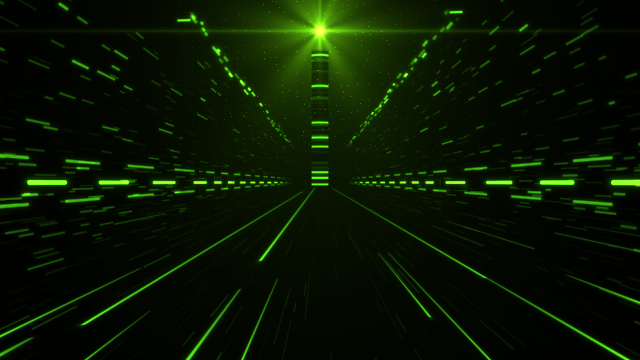
A Shadertoy shader for this background:

```glsl
// Green light streaks rushing out of a vanishing point, under a flare and a banded column.

const float PI = 3.14159265;

// Floor streaks: sideways slope, start and end drop below the horizon, half width
const vec4 LANES[12] = vec4[12](
    vec4(-0.75, 0.02, 0.222, 0.0034), vec4(-0.74, 0.30, 0.53, 0.005),
    vec4(-0.435, 0.273, 0.53, 0.003), vec4(-1.65, 0.03, 0.40, 0.003),
    vec4(-1.31, 0.361, 0.53, 0.0025), vec4(-1.84, 0.435, 0.53, 0.006),
    vec4(-2.06, 0.243, 0.45, 0.003), vec4(1.71, 0.02, 0.27, 0.0022),
    vec4(1.72, 0.273, 0.51, 0.004), vec4(0.81, 0.20, 0.378, 0.0025),
    vec4(0.95, 0.20, 0.51, 0.0025), vec4(2.63, 0.262, 0.36, 0.003));

// Heights of the bright rings on the column
const float RINGS[8] = float[8](-0.012, 0.006, 0.022, 0.093, 0.118, 0.16, 0.262, 0.348);

vec4 hash4(vec2 p) {
    vec4 q = fract(p.xyxy * vec4(0.1031, 0.1030, 0.0973, 0.1099));
    q += dot(q, q.wzxy + 33.33);
    return fract((q.xxyz + q.yzzw) * q.zywx);
}

// Glowing capsule: x runs along it, y across it
float dash(vec2 d, vec2 halfSize) {
    float px = 1.0 / iResolution.y;
    float edge = length(vec2(max(abs(d.x) - halfSize.x + halfSize.y, 0.0), d.y)) - halfSize.y;
    float cover = clamp(0.5 - edge / (1.4 * px), 0.0, 1.0) * min(1.0, 1.6 * halfSize.y / px);
    float glow = exp(-max(edge, 0.0) / (halfSize.y * 1.1 + 0.001));
    return cover + 0.3 * glow * min(1.0, halfSize.y / 0.003);
}

// Random radial dashes in cells of angle and log radius
float scatter(float angle, float r, vec2 freq, float density, float width, float seed) {
    vec2 g = vec2(angle, log(r)) * freq;
    g.y += hash4(vec2(floor(g.x), seed)).x;
    vec4 h = hash4(floor(g) + seed * 17.0);
    vec2 local = fract(g) - 0.5;
    local.x -= (h.y - 0.5) * 0.6;
    vec2 halfSize = vec2((0.12 + 0.28 * h.z) / freq.y, width * (0.4 + h.w)) * r;
    return step(h.x, density) * (0.25 + 0.75 * h.w * h.w) * dash(local.yx / freq.yx * r, halfSize);
}

// Dashed side rows, alternating in phase and packed tighter in the distance
float sideRows(vec2 q) {
    float x = max(abs(q.x), 0.01), sum = 0.0;
    float period = x < 0.335 ? 0.14 : 0.28;
    for (int i = -1; i <= 1; i++) {
        float row = float(i);
        float phase = abs(step(0.0, q.x) - abs(row)) * 0.5;
        float along = (fract(log(x) / period - phase + 0.5) - 0.5) * period * x;
        float width = i == 0 ? 0.0075 : 0.0045;
        float across = q.y - (i == 0 ? -0.004 : row * 0.08 * x);
        vec2 halfSize = vec2(0.26 * period * x, width * x + 0.0008);
        sum += dash(vec2(along, across), halfSize) * (i == 0 ? 1.35 : 0.75);
    }
    return sum * smoothstep(0.07, 0.13, x);
}

// Broken diagonal rails climbing to both upper corners
float rails(float angle, float r, float side) {
    float sum = 0.0;
    for (int i = 0; i < 3; i++) {
        float track = float(i), freq = 11.0 + 3.0 * track;
        float g = log(r) * freq + track * 0.37 + side * 0.2;
        vec4 h = hash4(vec2(floor(g), track * 7.0 + side + 30.0));
        float across = (angle - (PI - 0.67) + (h.x - 0.5) * 0.07) * r;
        vec2 halfSize = vec2((0.15 + 0.25 * h.y) / freq, 0.0075) * r;
        sum += step(0.3, h.z) * (0.3 + 0.8 * h.w) * dash(vec2((fract(g) - 0.5) / freq * r, across), halfSize);
    }
    return sum * smoothstep(0.1, 0.16, r) * smoothstep(0.6, 0.57, r);
}

void mainImage(out vec4 fragColor, in vec2 fragCoord) {
    vec2 p = (fragCoord - 0.5 * iResolution.xy) / iResolution.y;
    vec2 q = p + vec2(0.0, 0.003);
    float r = max(length(q), 0.001);
    float angle = atan(q.x, -q.y), tilt = abs(angle);

    // Dim air, darker toward the sides and the floor
    vec3 col = vec3(0.013, 0.036, 0.001) * exp(-2.2 * dot(p, p));
    col += vec3(0.024, 0.048, 0.001) * exp(-10.0 * p.x * p.x - 6.0 * pow(p.y - 0.27, 2.0));

    // Scattered streaks on walls and long hairlines on the floor
    float wall = smoothstep(1.35, 1.5, tilt) * smoothstep(2.42, 2.3, tilt);
    float level = exp(-pow((tilt - 1.5) / 0.22, 2.0));
    float ground = smoothstep(1.5, 1.35, tilt);
    float light = 0.85 * wall * scatter(angle, r, vec2(20.0, 9.0), 0.17, 0.0035, 1.0);
    light += 0.5 * wall * scatter(angle, r, vec2(33.0, 12.0), 0.22, 0.003, 2.0);
    light += 0.5 * level * scatter(angle, r, vec2(55.0, 9.0), 0.4, 0.0025, 3.0);
    light += 0.5 * ground * scatter(angle, r, vec2(13.0, 1.5), 0.5, 0.0017, 4.0);
    light += 0.4 * ground * scatter(angle, r, vec2(24.0, 4.0), 0.25, 0.002, 5.0);
    light += 0.35 * ground * scatter(angle, r, vec2(31.0, 1.2), 0.4, 0.0012, 6.0) * smoothstep(0.4, 0.9, tilt);
    light *= smoothstep(0.05, 0.13, r);

    // Main lanes, rows and rails
    for (int i = 0; i < 12; i++) {
        vec4 lane = LANES[i];
        float progress = clamp((-q.y - lane.y) / (lane.z - lane.y), 0.0, 1.0);
        float across = (q.x + lane.x * q.y) / sqrt(1.0 + lane.x * lane.x);
        vec2 halfSize = vec2(0.5 * (lane.z - lane.y), lane.w * mix(0.4, 1.0, progress));
        light += dash(vec2(-q.y - 0.5 * (lane.y + lane.z), across), halfSize) * mix(0.55, 1.0, progress);
    }
    light += sideRows(q) + rails(tilt, r, step(0.0, q.x));
    light += dash(vec2(abs(p.x) - 0.378, p.y - 0.455 - 0.03 * p.x), vec2(0.018, 0.003));

    // Dust specks above the horizon
    vec2 grid = p * 55.0;
    vec4 speck = hash4(floor(grid) + 90.0);
    float dust = smoothstep(0.13, 0.03, length(fract(grid) - 0.2 - 0.6 * speck.xy)) * step(0.45, speck.z);
    light += 0.6 * dust * speck.w * smoothstep(-0.02, 0.15, p.y) * exp(-8.0 * p.x * p.x);

    // Flare with halo, rays and a wide thin streak
    vec2 f = p - vec2(0.0, 0.414);
    float d = length(f), spin = atan(f.y, f.x);
    float rays = 0.78 + 0.14 * sin(spin * 6.0 + 1.6) + 0.08 * sin(spin * 11.0 + 0.8);
    vec3 flare = vec3(0.36, 0.70, 0.04) * exp(-d * 12.0) * rays * 1.2;
    flare += vec3(0.08, 0.16, 0.006) * exp(-d * 4.5) * rays;
    flare += vec3(0.15, 0.32, 0.02) * exp(-abs(f.y) * 220.0 - abs(f.x) * 1.8);
    flare += vec3(0.3, 0.65, 0.05) * exp(-abs(f.x) * 150.0 - abs(f.y) * 10.0);
    flare += vec3(0.8, 0.9, 0.35) * exp(-d * d * 4500.0);

    // Column with arched rings and faint bands
    float arch = p.y + 12.0 * p.x * p.x * max(p.y, 0.0);
    float body = smoothstep(0.025, 0.022, abs(p.x)) * smoothstep(-0.02, -0.015, p.y) * smoothstep(0.365, 0.355, arch);
    float bands = max(0.0, sin(arch * 420.0) + sin(arch * 173.0) + sin(arch * 61.0)) * 0.09;
    for (int i = 0; i < 8; i++) bands += dash(vec2(p.x, arch - RINGS[i]), vec2(0.026, 0.0026));
    flare *= 1.0 - 0.6 * body;
    light += body * bands;

    col += flare + vec3(0.21, 0.68, 0.06) * light + vec3(0.28, 0.32, 0.1) * max(light - 0.9, 0.0);
    fragColor = vec4(min(col, 1.0), 1.0);
}
```
